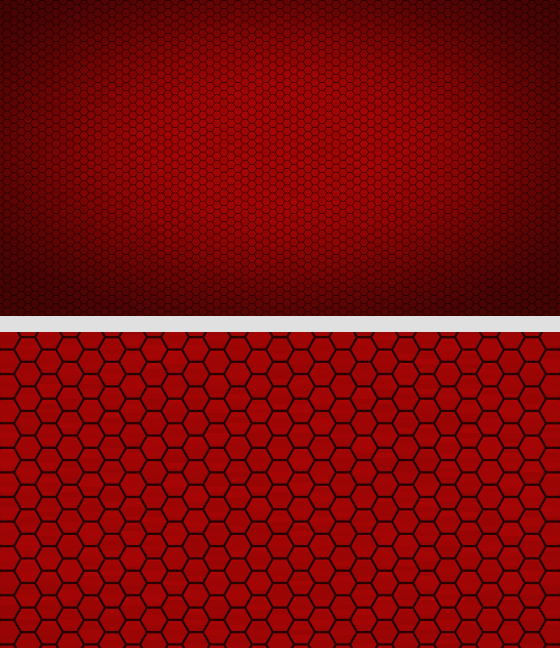
Top, the full canvas; bottom, a detail of the centre.
A WebGL 2 fragment shader for this pattern:

```glsl
#version 300 es
precision highp float;
// Red honeycomb sheet: flat-topped hexagonal plates parted by dark grooves.
// Two interleaved lattices give the nearest plate; each has faint brushed
// streaks and a soft bevel, under a broad oval glow that fades to the corners.

#define REPEATS vec2(40.0, 38.57)   // column pairs across, plates down
#define GROOVE 0.047                // half width, in plate heights
#define GROOVE_SHADE 0.26           // groove brightness against its plate
#define BEVEL 0.06                  // strength of the rim shading
#define STREAKS 5.0                 // brushed lines per plate height
#define STREAK_DEPTH 0.08
#define PLATE_VARIATION 0.015
#define GLOW_CENTER vec2(0.5, 0.53)
#define GLOW_RANGE vec2(0.30, 1.36) // radii where the fade starts and ends
#define BRIGHT vec3(0.625, 0.020, 0.018)
#define DIM vec3(0.270, 0.014, 0.013)

uniform vec2 u_resolution;
out vec4 outColor;

const vec2 LATTICE = vec2(1.7320508, 1.0);

float hash(vec2 p) {
    vec3 q = fract(vec3(p.xyx) * 0.1031);
    q += dot(q, q.yzx + 33.33);
    return fract((q.x + q.y) * q.z);
}

// Distance from the plate centre, reaching 0.5 on every side.
float hexRadius(vec2 p) {
    p = abs(p);
    return max(p.y, dot(p, vec2(0.8660254, 0.5)));
}

// Offset from the nearest plate centre (xy) and that centre (zw).
vec4 nearestPlate(vec2 p) {
    vec2 centerA = round(p / LATTICE) * LATTICE;
    vec2 centerB = (floor(p / LATTICE) + 0.5) * LATTICE;
    vec2 a = p - centerA;
    vec2 b = p - centerB;
    return dot(a, a) < dot(b, b) ? vec4(a, centerA) : vec4(b, centerB);
}

void main() {
    vec2 uv = gl_FragCoord.xy / u_resolution;
    vec2 p = uv * REPEATS * LATTICE;
    float pixel = REPEATS.y / u_resolution.y;

    // Plate shape and smooth groove coverage
    vec4 plate = nearestPlate(p);
    float edge = 0.5 - hexRadius(plate.xy);
    float groove = clamp((GROOVE - edge) / pixel + 0.5, 0.0, 1.0);
    groove *= min(1.0, 2.0 * GROOVE / pixel);

    // Oval glow
    float radius = length((uv - GLOW_CENTER) * 2.0);
    vec3 color = mix(BRIGHT, DIM, smoothstep(GLOW_RANGE.x, GLOW_RANGE.y, radius));

    // Brushed streaks, small plate differences and bevel
    vec2 plateId = round(plate.zw / LATTICE * 2.0);
    float streak = hash(vec2(floor(p.y * STREAKS), plateId.x)) - 0.5;
    float tone = hash(plateId + 71.0) - 0.5;
    float rim = 1.0 - smoothstep(GROOVE, GROOVE + 0.14, edge);
    color *= 1.0 + STREAK_DEPTH * streak + PLATE_VARIATION * tone
           + BEVEL * rim * plate.y * 2.0;

    color *= mix(1.0, GROOVE_SHADE, groove);
    outColor = vec4(color, 1.0);
}
```
